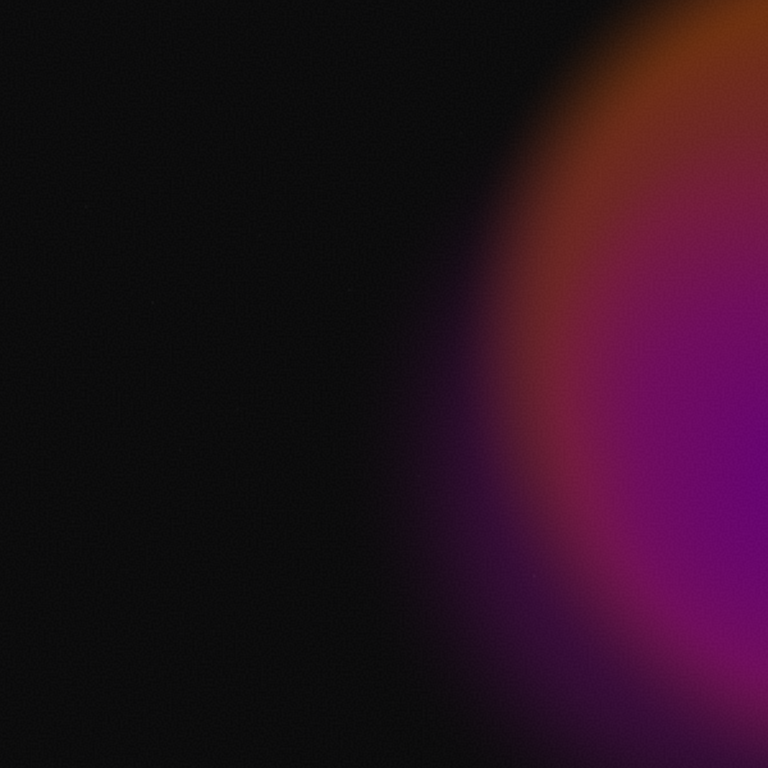
This background is drawn by a three.js fragment shader. Its source:

```glsl
// A large soft disc glows from the right side of a near-black field.
// Its hue runs from violet through magenta to orange with distance from a
// low core; a faint violet halo, film grain and sparse dust finish it.

varying vec2 vUv;

// Layout, in canvas units
const vec2 DISC_CENTER = vec2(1.204, 0.558);
const float DISC_RADIUS = 0.552;
const float EDGE_INNER = 0.085;
const float EDGE_OUTER = 0.070;
const vec2 CORE_CENTER = vec2(1.04, 0.395);
const float HALO_INNER = 0.36;
const float HALO_OUTER = 0.63;

// Hue shaping
const float RIM_WARMTH = 0.08;
const float RIM_DEPTH = 0.20;
const float LOWER_COOLING = 0.40;

// Colours
const vec3 BACKGROUND = vec3(0.046, 0.046, 0.048);
const vec3 VIOLET = vec3(0.410, 0.020, 0.440);
const vec3 MAGENTA = vec3(0.440, 0.055, 0.365);
const vec3 CRIMSON = vec3(0.455, 0.110, 0.240);
const vec3 RUST = vec3(0.430, 0.150, 0.150);
const vec3 ORANGE = vec3(0.430, 0.190, 0.065);
const vec3 HALO = vec3(0.175, 0.005, 0.175);

// Texture
const float GRAIN_SCALE = 300.0;
const float GRAIN_AMOUNT = 0.022;
const float DUST_CELLS = 14.0;
const float DUST_DENSITY = 0.12;
const float DUST_RADIUS = 0.05;
const float DUST_AMOUNT = 0.035;

vec2 hash2(vec2 p) {
  vec3 q = fract(p.xyx * vec3(0.1031, 0.1030, 0.0973));
  q += dot(q, q.yzx + 33.33);
  return fract((q.xx + q.yz) * q.zy);
}

float gradientDot(vec2 cell, vec2 corner, vec2 local) {
  float angle = 6.28318 * hash2(cell + corner).x;
  return dot(vec2(cos(angle), sin(angle)), local - corner);
}

float gradientNoise(vec2 p) {
  vec2 cell = floor(p);
  vec2 f = fract(p);
  vec2 u = f * f * f * (f * (f * 6.0 - 15.0) + 10.0);
  float low = mix(gradientDot(cell, vec2(0.0, 0.0), f),
                  gradientDot(cell, vec2(1.0, 0.0), f), u.x);
  float high = mix(gradientDot(cell, vec2(0.0, 1.0), f),
                   gradientDot(cell, vec2(1.0, 1.0), f), u.x);
  return mix(low, high, u.y);
}

float ramp(float a, float b, float x) {
  return clamp((x - a) / (b - a), 0.0, 1.0);
}

// Colour of the disc, from cool core to warm rim
vec3 glowColor(float warmth) {
  vec3 color = mix(VIOLET, MAGENTA, ramp(0.05, 0.22, warmth));
  color = mix(color, CRIMSON, ramp(0.22, 0.36, warmth));
  color = mix(color, RUST, ramp(0.36, 0.45, warmth));
  return mix(color, ORANGE, ramp(0.45, 0.63, warmth));
}

// One soft speck in a few randomly chosen cells
float dust(vec2 uv) {
  vec2 p = uv * DUST_CELLS;
  vec2 cell = floor(p);
  vec2 center = 0.2 + 0.6 * hash2(cell + 17.0);
  vec2 choice = hash2(cell + 71.0);
  float present = step(choice.x, DUST_DENSITY);
  float speck = 1.0 - smoothstep(0.0, DUST_RADIUS, length(fract(p) - center));
  return present * choice.y * speck;
}

void main() {
  float discDistance = length(vUv - DISC_CENTER) - DISC_RADIUS;
  float coreDistance = length(vUv - CORE_CENTER);

  // Violet halo beyond the disc
  float halo = 1.0 - smoothstep(HALO_INNER, HALO_OUTER, coreDistance);
  vec3 color = BACKGROUND + HALO * pow(halo, 1.5);

  // Disc, warmer at the rim and cooler below the core
  float warmth = coreDistance
    + RIM_WARMTH * smoothstep(-RIM_DEPTH, 0.0, discDistance)
    + LOWER_COOLING * min(vUv.y - CORE_CENTER.y, 0.0);
  float disc = 1.0 - smoothstep(-EDGE_INNER, EDGE_OUTER, discDistance);
  color = mix(color, glowColor(warmth), disc);

  // Grain and dust
  color += GRAIN_AMOUNT * gradientNoise(vUv * GRAIN_SCALE);
  color += DUST_AMOUNT * dust(vUv) * (1.0 - disc);

  gl_FragColor = vec4(clamp(color, 0.0, 1.0), 1.0);
}
```
